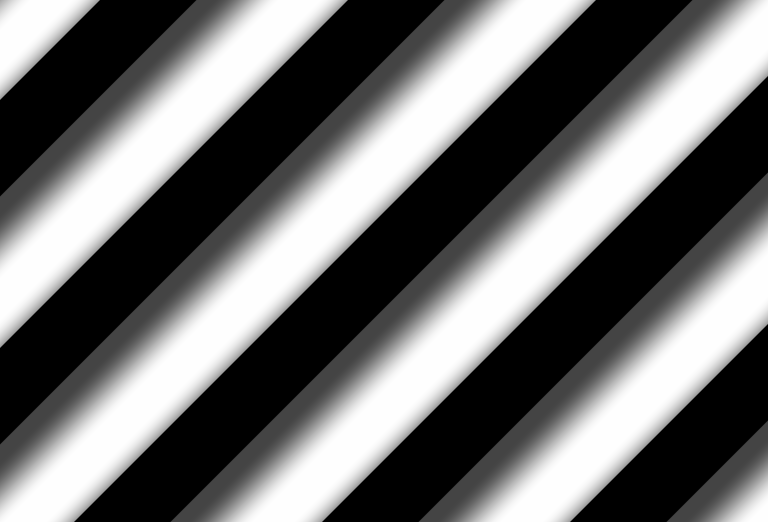
Give the GLSL for this pattern, as a Shadertoy shader.

```glsl
// Diagonal bands: flat black stripes between soft, rounded grey-to-white ones.

// Lengths in canvas heights
const float PERIOD = 0.4751;       // horizontal spacing of the bands
const float OFFSET = 0.7160;       // horizontal shift of the bands

// Lengths as fractions of one period, measured from a black stripe's centre
const float BLACK_HALF = 0.1945;   // half width of the black stripe
const float RAMP_START = 0.260;    // grey begins to brighten
const float RAMP_END = 0.534;      // full white is reached
const float SHADE_WIDTH = 0.121;   // soft shade before the next black stripe

const float SHADE_DEPTH = 0.40;
const vec3 BLACK = vec3(0.0);
const vec3 GREY = vec3(0.267);
const vec3 WHITE = vec3(0.996);

// Colour of the light stripe at position t within a period
vec3 lightStripe(float t) {
    vec3 color = mix(GREY, WHITE, smoothstep(RAMP_START, RAMP_END, t));
    float edgeDistance = 1.0 - BLACK_HALF - t;
    float shade = clamp(1.0 - edgeDistance / SHADE_WIDTH, 0.0, 1.0);
    return color * (1.0 - SHADE_DEPTH * shade * shade);
}

void mainImage(out vec4 fragColor, in vec2 fragCoord) {
    vec2 p = fragCoord / iResolution.y;

    // Position across the 45 degree bands
    float t = fract((p.x - p.y + OFFSET) / PERIOD);

    // Signed distance to the black stripe, smoothed over about one pixel
    float blackDistance = min(t, 1.0 - t) - BLACK_HALF;
    float pixel = 1.0 / (iResolution.y * PERIOD);
    float light = smoothstep(-pixel, pixel, blackDistance);

    fragColor = vec4(mix(BLACK, lightStripe(t), light), 1.0);
}
```
